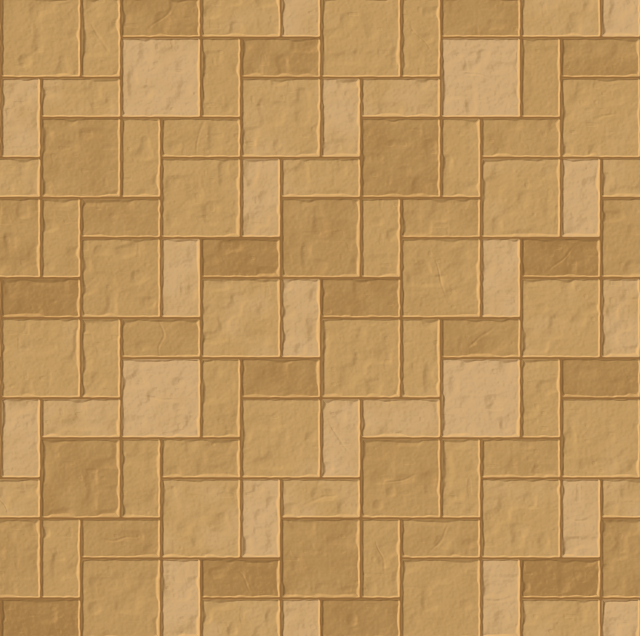
This texture is drawn by a WebGL 2 fragment shader. Its source:

```glsl
#version 300 es
precision highp float;
// Sandstone paving: a 2x2 square, a 1x2 upright and a 2x1 flat slab interlock
// on a lattice of eight cells. A height field with chipped bevels and grain is
// lit from the lower right; slab tones recur every eight cells.
uniform vec2 u_resolution;
out vec4 outColor;

const vec2 GRID = vec2(16.0, 15.875);       // cells across and down
const vec2 GRID_SHIFT = vec2(-0.02, 0.0625);
const vec2 LIGHT = vec2(0.86, 0.51);        // y points down in cell space
const float JOINT = 0.018;                  // half width of a joint, in cells

const vec3 DARK_STONE = vec3(0.65, 0.49, 0.285);
const vec3 GOLD_STONE = vec3(0.755, 0.60, 0.38);
const vec3 PALE_STONE = vec3(0.81, 0.66, 0.465);
const vec3 JOINT_COLOR = vec3(0.59, 0.42, 0.235);
const vec3 SHADOW = vec3(0.47, 0.34, 0.19);
const vec3 HIGHLIGHT = vec3(0.96, 0.75, 0.47);

// Eight tones each for squares, uprights and flats
const float TONES[24] = float[24](
  0.60, 0.93, 0.66, 0.33, 0.63, 0.36, 0.44, 0.66,
  0.58, 0.54, 0.84, 0.55, 0.86, 0.50, 0.88, 0.84,
  0.32, 0.25, 0.72, 0.46, 0.65, 0.38, 0.14, 0.16);

struct Slab { vec2 origin; vec2 size; int kind; };

float hash(vec2 p) {
  return fract(sin(dot(p, vec2(127.1, 311.7))) * 43758.5453);
}

float noise(vec2 p) {
  vec2 i = floor(p), f = fract(p);
  f = f * f * (3.0 - 2.0 * f);
  return mix(mix(hash(i), hash(i + vec2(1, 0)), f.x),
             mix(hash(i + vec2(0, 1)), hash(i + vec2(1, 1)), f.x), f.y);
}

float fbm(vec2 p) {
  float sum = 0.0, amp = 0.5;
  for (int i = 0; i < 4; i++) {
    sum += amp * noise(p);
    p = mat2(1.6, 1.2, -1.2, 1.6) * p + 7.3;
    amp *= 0.5;
  }
  return sum;
}

// Which slab covers a point: the lattice is spanned by (3,1) and (1,3)
Slab slabAt(vec2 p) {
  vec2 cell = floor(p);
  float slot = mod(cell.x - 3.0 * cell.y, 8.0);
  float lower = step(4.5, slot);
  slot -= 5.0 * lower;
  int kind = slot < 1.5 ? 0 : (slot < 2.5 ? 1 : 2);
  float first = kind == 0 ? 0.0 : float(kind + 1);
  vec2 size = vec2(kind == 1 ? 1.0 : 2.0, kind == 2 ? 1.0 : 2.0);
  return Slab(cell - vec2(slot - first, lower), size, kind);
}

// Distance inward from the rounded edge of a slab
float insetDistance(vec2 p, Slab s) {
  const float RADIUS = 0.07;
  vec2 q = abs(p - s.origin - 0.5 * s.size) - 0.5 * s.size + RADIUS;
  return RADIUS - length(max(q, 0.0)) - min(max(q.x, q.y), 0.0);
}

// A fine curved scratch on a few slabs
float scratch(vec2 p, Slab s, float seed) {
  vec2 q = p - s.origin - 0.5 * s.size;
  float angle = 6.283 * fract(seed * 17.0);
  vec2 along = vec2(cos(angle), sin(angle));
  float t = dot(q, along);
  float offset = dot(q, vec2(-along.y, along.x)) + 0.2 * (noise(p * 2.5) - 0.5);
  float line = 1.0 - smoothstep(0.0, 0.05, abs(offset));
  return line * (1.0 - smoothstep(0.2, 0.55, abs(t))) * step(0.84, seed);
}

float height(vec2 p) {
  Slab s = slabAt(p);
  float seed = hash(s.origin + 3.7);
  float chip = smoothstep(0.5, 0.92, noise(p * 3.1 + seed * 40.0));
  float d = insetDistance(p, s) + 0.025 * (noise(p * 7.0) - 0.5);
  float bevel = smoothstep(JOINT, JOINT + 0.05 + 0.065 * chip, d);
  float bumps = smoothstep(0.8, 0.95, noise(p * 5.3 + seed * 19.0));
  float surface = 0.4 * fbm(p * 5.0) + 0.12 * noise(p * 15.0)
                + 0.14 * bumps + 0.18 * scratch(p, s, seed);
  return bevel * (0.55 + 0.5 * chip + surface);
}

vec3 stoneColor(vec2 p, Slab s) {
  float tone = TONES[s.kind * 8 + int(mod(s.origin.y, 8.0) + 0.5)];
  tone += 0.12 * (hash(s.origin) - 0.5) + 0.3 * (fbm(p * 1.7) - 0.47);
  vec3 color = mix(DARK_STONE, GOLD_STONE, smoothstep(0.0, 0.62, tone));
  return mix(color, PALE_STONE, smoothstep(0.58, 0.95, tone));
}

void main() {
  vec2 uv = gl_FragCoord.xy / u_resolution;
  vec2 p = vec2(uv.x, 1.0 - uv.y) * GRID + GRID_SHIFT;
  float pixel = GRID.x / u_resolution.x;
  Slab s = slabAt(p);

  // Stone fades into the joint over at least a pixel
  float blend = max(pixel, 0.03);
  float face = smoothstep(JOINT - 0.5 * blend, JOINT + blend, insetDistance(p, s));
  vec3 color = mix(JOINT_COLOR, stoneColor(p, s), face);

  // Slope along the light gives bright right and lower edges
  vec2 reach = 0.024 * LIGHT;
  float slope = height(p - reach) - height(p + reach);
  color = mix(color, HIGHLIGHT, min(max(slope, 0.0) * 1.15, 0.85));
  color = mix(color, SHADOW, min(max(-slope, 0.0) * 1.0, 0.8));
  outColor = vec4(color, 1.0);
}
```
